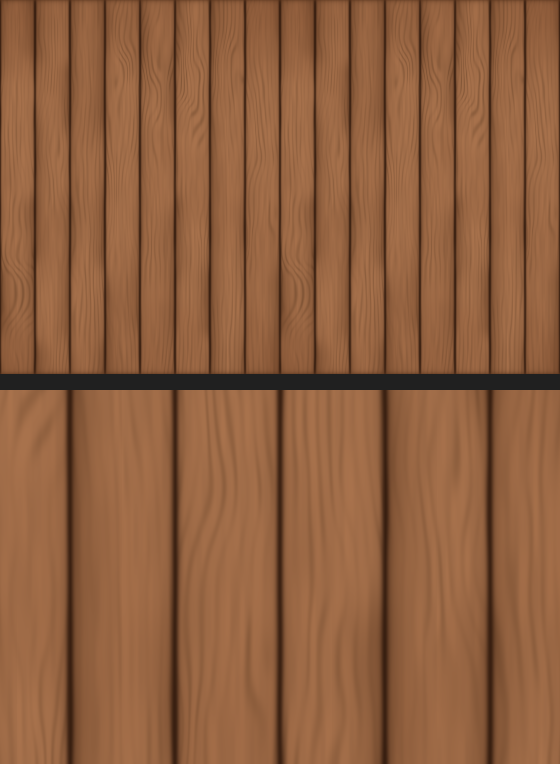
Top: the whole. Bottom: its middle third, enlarged.
Give the GLSL for this texture, as a WebGL 2 fragment shader.

```glsl
#version 300 es
precision highp float;

uniform vec2 u_resolution;
out vec4 fragColor;

#define PLANKS 16.0
#define SET_SIZE 8.0
#define PLANK_LENGTH 10.67
#define GRAIN_LINES 8.0
#define GRAIN_DEPTH 0.42
#define SWIRL_WARP 7.0
#define SEAM_WIDTH 0.036
#define SHADE_WIDTH 0.13

const vec3 LIGHT_WOOD = vec3(0.645, 0.437, 0.292);
const vec3 WARM_WOOD = vec3(0.56, 0.36, 0.23);
const vec3 GRAIN_BROWN = vec3(0.43, 0.28, 0.17);
const vec3 SHADE_BROWN = vec3(0.34, 0.20, 0.11);
const vec3 SEAM_BROWN = vec3(0.19, 0.10, 0.05);

// Height and strength of the swirling figure on each plank of a set
const float SWIRL_HEIGHT[8] = float[8](0.20, 0.55, 0.26, 0.84, 0.82, 0.79, 0.86, 0.47);
const float SWIRL_POWER[8] = float[8](1.0, 0.45, 0.3, 0.55, 0.75, 1.0, 0.6, 0.5);

float hash(vec2 p) {
    vec3 q = fract(vec3(p.xyx) * 0.1031);
    q += dot(q, q.yzx + 33.33);
    return fract((q.x + q.y) * q.z);
}

float noise(vec2 p) {
    vec2 cell = floor(p);
    vec2 f = fract(p);
    f = f * f * f * (f * (f * 6.0 - 15.0) + 10.0);
    float low = mix(hash(cell), hash(cell + vec2(1, 0)), f.x);
    float high = mix(hash(cell + vec2(0, 1)), hash(cell + vec2(1, 1)), f.x);
    return mix(low, high, f.y);
}

float fbm(vec2 p) {
    float sum = 0.0;
    float gain = 0.55;
    for (int i = 0; i < 3; i++) {
        sum += gain * noise(p);
        p = p * 2.03 + 17.3;
        gain *= 0.5;
    }
    return sum;
}

// Contour lines of a warped field: straight fibres that curl near the swirl
float grain(vec2 p, vec2 seed, float swirl) {
    float bend = 3.2 * (noise(p * vec2(1.2, 0.42) + seed) - 0.5);
    vec2 curl = p * vec2(1.7, 0.75) + seed.yx;
    curl += 0.5 * vec2(noise(curl + 5.0), noise(curl + 11.0));
    bend += SWIRL_WARP * swirl * (noise(curl) - 0.5);
    float field = p.x * GRAIN_LINES + bend + 0.7 * noise(p * vec2(5.0, 1.3) + seed);
    float wave = 0.5 + 0.5 * cos(6.2832 * field);
    float visible = 1.0 - smoothstep(0.35, 0.8, fwidth(field));
    float broken = smoothstep(0.2, 0.8, noise(p * vec2(6.0, 0.9) + seed + 40.0));
    return mix(0.3, wave * wave, visible) * (0.25 + 0.75 * broken);
}

void main() {
    vec2 uv = gl_FragCoord.xy / u_resolution;
    float column = uv.x * PLANKS;
    float plank = mod(floor(column), SET_SIZE);
    int index = int(plank);
    vec2 seed = vec2(plank * 23.7 + 3.0, plank * 41.3 + 9.0);
    vec2 p = vec2(fract(column), uv.y * PLANK_LENGTH);

    // Wood tone: plank tint, broad mottling and redder ends
    float rise = (uv.y - SWIRL_HEIGHT[index]) / 0.13;
    float swirl = SWIRL_POWER[index] * exp(-rise * rise);
    float ends = smoothstep(0.72, 1.0, uv.y) + 0.8 * smoothstep(0.25, 0.0, uv.y);
    float mottle = fbm(p * vec2(1.0, 0.45) + seed + 70.0);
    float warmth = 0.55 * ends * (0.4 + hash(seed)) + 0.7 * (mottle - 0.35);
    vec3 color = mix(LIGHT_WOOD, WARM_WOOD, clamp(warmth, 0.0, 1.0));

    // Grain lines and fine fibres
    float lines = grain(p, seed, swirl);
    color = mix(color, GRAIN_BROWN, GRAIN_DEPTH * lines * (0.75 + 0.5 * swirl));
    color *= 0.97 + 0.06 * noise(p * vec2(22.0, 1.6) + seed);

    // Rounded sides, with uneven soft patches of shade
    float wobble = 0.012 * (noise(vec2(p.y * 1.5, plank)) - 0.5);
    float side = max(min(p.x, 1.0 - p.x) + wobble, 0.0);
    float edge = step(0.5, p.x);
    float patches = smoothstep(0.3, 0.85, noise(vec2(p.y * 0.5, plank * 2.0 + edge + 60.0)));
    float shade = exp(-side / (SHADE_WIDTH * (0.6 + 0.7 * patches)));
    color = mix(color, SHADE_BROWN, shade * (0.35 + 0.35 * patches));

    // Dark seams and thin dark plank ends
    float seam = exp(-pow(side / SEAM_WIDTH, 2.0));
    float tip = min(uv.y, 1.0 - uv.y) * PLANK_LENGTH;
    color = mix(color, SEAM_BROWN, 0.88 * seam);
    color = mix(color, SHADE_BROWN, 0.65 * exp(-tip / 0.06));

    fragColor = vec4(color, 1.0);
}
```
